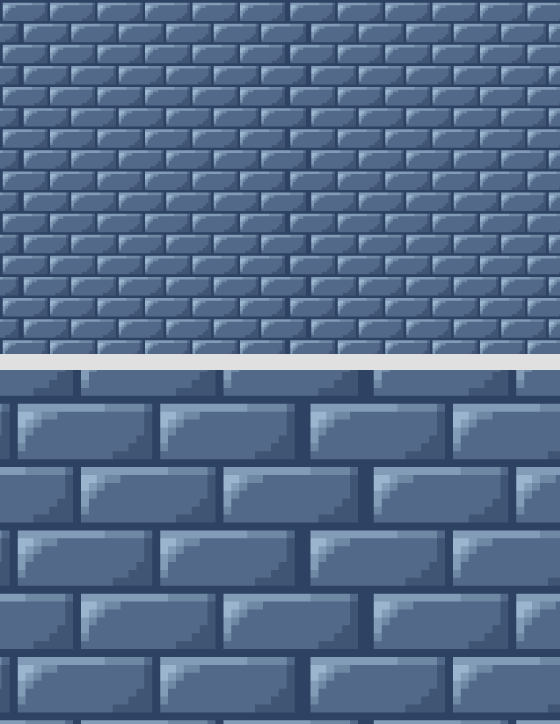
Top: the whole. Bottom: its middle third, enlarged.
A WebGL 1 fragment shader for this texture:

```glsl
precision highp float;
uniform vec2 u_resolution;

#define CELLS_DOWN 134.2
#define PITCH vec2(18.0, 8.0)
#define BRICK vec2(17.0, 7.0)
#define BRICKS_PER_TILE 6.0
#define TILE_SEAM 1.0
#define ROW_SHIFT 8.0
#define MARGIN 1.0
#define LIGHT_REACH 6.65
#define HIGHLIGHT_REACH 4.45
#define GLINT_REACH 2.5
#define SAMPLES 4

const vec3 MORTAR = vec3(0.18, 0.26, 0.39);
const vec3 SHADE = vec3(0.25, 0.33, 0.45);
const vec3 FACE = vec3(0.32, 0.41, 0.54);
const vec3 LIGHT = vec3(0.43, 0.53, 0.64);
const vec3 HIGHLIGHT = vec3(0.51, 0.61, 0.72);
const vec3 GLINT = vec3(0.61, 0.71, 0.81);

// Stepped hyperbola that hugs a brick corner; p counts cells from it
float cornerCurve(vec2 p) {
  return (p.x + 1.0) * (p.y + 0.2);
}

// Colour of one cell inside a brick, counted from its top left
vec3 brickColor(vec2 cell) {
  vec2 last = BRICK - 1.0;
  vec2 opposite = last - cell;
  vec3 color = FACE;

  // Shadow in the lower right corner
  if (cornerCurve(opposite + vec2(0.0, 1.0)) < LIGHT_REACH) color = SHADE;

  // Lit top edge, fading toward the right
  if (cell.y < 0.5) {
    if (cell.x < 10.5) return HIGHLIGHT;
    return cell.x < last.x - 0.5 ? LIGHT : FACE;
  }

  // Bevel stepping down from the upper left corner
  float bevel = cornerCurve(cell);
  if (bevel < LIGHT_REACH && cell.y < last.y - 0.5) color = LIGHT;
  if (bevel < HIGHLIGHT_REACH) color = HIGHLIGHT;
  if (bevel < GLINT_REACH) color = GLINT;
  return color;
}

// Wall colour at a position in cells, measured from the top left
vec3 wallColor(vec2 position) {
  vec2 cell = floor(position) - MARGIN;
  float row = floor(cell.y / PITCH.y);
  float tileWidth = BRICKS_PER_TILE * PITCH.x + TILE_SEAM;

  // Alternate rows shift; every tile ends in a wider joint
  float x = mod(cell.x - ROW_SHIFT * mod(row, 2.0), tileWidth);
  bool seam = x > tileWidth - TILE_SEAM - 0.5;
  vec2 local = vec2(mod(x, PITCH.x), cell.y - row * PITCH.y);

  if (seam || local.x > BRICK.x - 0.5 || local.y > BRICK.y - 0.5) return MORTAR;
  return brickColor(local);
}

void main() {
  float cellsPerPixel = CELLS_DOWN / u_resolution.y;
  vec2 corner = gl_FragCoord.xy - 0.5;
  vec3 sum = vec3(0.0);

  // Average a grid of samples to smooth the cell edges
  for (int j = 0; j < SAMPLES; j++) {
    for (int i = 0; i < SAMPLES; i++) {
      vec2 offset = (vec2(float(i), float(j)) + 0.5) / float(SAMPLES);
      vec2 point = corner + offset;
      point.y = u_resolution.y - point.y;
      sum += wallColor(point * cellsPerPixel);
    }
  }
  gl_FragColor = vec4(sum / float(SAMPLES * SAMPLES), 1.0);
}
```
